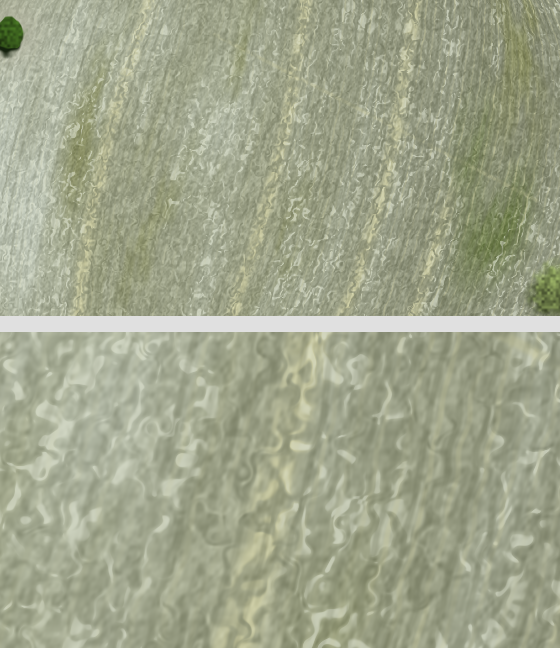
Top, the full canvas; bottom, a detail of the centre.
Give the GLSL for this texture, as a Shadertoy shader.

```glsl
// Aerial view of a stubble field: about sixty gently curving crop rows,
// warped into a row coordinate, then layered with straw flecks, pale tracks,
// olive weed patches, one tree and a bush. All variation is sine-hash noise.

const float ROW_SPACING = 0.029;
const vec3 SOIL   = vec3(0.615, 0.635, 0.535);
const vec3 CHALK  = vec3(0.77, 0.80, 0.745);
const vec3 STRAW  = vec3(0.79, 0.785, 0.61);
const vec3 OLIVE  = vec3(0.53, 0.55, 0.36);
const vec3 WEED   = vec3(0.40, 0.47, 0.25);
const vec3 FURROW = vec3(0.43, 0.45, 0.35);
const vec3 LEAF   = vec3(0.22, 0.36, 0.11);
const vec3 SHADE  = vec3(0.08, 0.13, 0.05);

float hash(vec2 p) {
    return fract(sin(dot(p, vec2(127.1, 311.7))) * 43758.5453);
}

float noise(vec2 p) {
    vec2 cell = floor(p), f = fract(p);
    f = f * f * (3.0 - 2.0 * f);
    return mix(mix(hash(cell), hash(cell + vec2(1, 0)), f.x),
               mix(hash(cell + vec2(0, 1)), hash(cell + vec2(1, 1)), f.x), f.y);
}

float fbm(vec2 p) {
    float sum = 0.0, amp = 0.5;
    for (int i = 0; i < 4; i++) {
        sum += amp * noise(p);
        p = p * 2.03 + 17.3;
        amp *= 0.5;
    }
    return sum / 0.9375;
}

// Soft elliptical patch
float blob(vec2 p, vec2 centre, vec2 radius) {
    vec2 q = (p - centre) / radius;
    return exp(-dot(q, q));
}

float segmentDistance(vec2 p, vec2 a, vec2 b) {
    vec2 ab = b - a;
    return length(p - a - ab * clamp(dot(p - a, ab) / dot(ab, ab), 0.0, 1.0));
}

// Position across the rows; p.y runs downwards from the top edge
float rowCoord(vec2 p) {
    float lean = p.y * (0.10 + 0.13 * p.y);
    float leftBow = 0.26 * p.y * (1.0 - p.y) * (1.0 - smoothstep(0.3, 0.9, p.x));
    float cornerBend = 0.16 * smoothstep(1.45, 1.8, p.x) * exp(-p.y * 6.0);
    return p.x + lean + leftBow + cornerBend;
}

// Round crown with a ragged edge, lit from the upper right
vec3 addPlant(vec3 col, vec2 p, vec2 centre, float radius, vec3 leaf, float soft) {
    vec2 q = p - centre;
    float ragged = radius * (0.82 + 0.36 * noise(p * 55.0));
    float shadow = 1.0 - smoothstep(-0.01, 0.012, length(q - vec2(-0.012, 0.018)) - ragged);
    float crown = 1.0 - smoothstep(-soft, soft, length(q) - ragged);
    float light = 0.65 + 0.6 * noise(p * 110.0) + dot(q, vec2(1.5, -3.0));
    col = mix(col, SHADE, shadow * (1.0 - smoothstep(0.004, 0.02, soft)));
    return mix(col, leaf * light, crown);
}

void mainImage(out vec4 fragColor, in vec2 fragCoord) {
    vec2 p = fragCoord / iResolution.y;
    p.y = 1.0 - p.y;
    float u = rowCoord(p);
    vec2 field = vec2(u, p.y);
    float right = smoothstep(0.7, 1.7, p.x);

    // Broad tone: chalky on the left, darker on the right
    float streak = fbm(field * vec2(14.0, 2.2));
    float chalk = 0.9 * blob(p, vec2(0.02, 0.62), vec2(0.20, 0.38))
                + 0.55 * blob(p, vec2(0.25, 0.12), vec2(0.42, 0.26))
                + 0.35 * blob(field, vec2(0.76, 0.4), vec2(0.09, 0.35));
    vec3 col = mix(SOIL, SOIL * 0.89, right);
    col = mix(col, CHALK, clamp(chalk + (streak - 0.5) * 0.9, 0.0, 0.9));

    // Olive weeds drawn out along the rows
    float olive = blob(field, vec2(0.40, 0.42), vec2(0.06, 0.30))
                + blob(field, vec2(0.62, 0.68), vec2(0.10, 0.32))
                + blob(field, vec2(0.82, 0.22), vec2(0.05, 0.24))
                + blob(field, vec2(1.07, 0.84), vec2(0.07, 0.22))
                + blob(field, vec2(1.72, 0.15), vec2(0.13, 0.30));
    float patchy = smoothstep(0.25, 0.7, fbm(field * vec2(18.0, 5.0) + 4.0));
    col = mix(col, OLIVE, clamp(olive * patchy * 0.85, 0.0, 0.8));
    float weed = blob(field, vec2(1.71, 0.72), vec2(0.10, 0.17))
               + 0.7 * blob(field, vec2(1.56, 0.45), vec2(0.05, 0.16));
    col = mix(col, WEED, clamp(weed * (0.3 + 0.7 * patchy), 0.0, 0.8));

    // Pale straw tracks following the rows, the last only at the bottom
    float tracks[4] = float[4](0.475, 0.965, 1.315, 1.535);
    float straw = 0.0;
    for (int i = 0; i < 4; i++) {
        float across = (u - tracks[i] + 0.012 * (noise(field * vec2(3.0, 9.0)) - 0.5)) / 0.022;
        float reach = i == 3 ? smoothstep(0.5, 0.75, p.y) : 1.0;
        straw += exp(-across * across) * reach;
    }

    // Curled flecks of cut straw
    vec2 curl = vec2(noise(p * 60.0), noise(p * 60.0 + 31.0)) - 0.5;
    float fleck = noise(field * vec2(130.0, 65.0) + curl * 3.0);
    float grain = noise(field * vec2(230.0, 150.0) + 9.0);
    col = mix(col, STRAW, straw * (0.2 + 0.6 * smoothstep(0.3, 0.8, fleck)));
    col += 0.14 * (fleck - 0.5) + 0.09 * (grain - 0.5);
    float litter = smoothstep(0.62, 0.88, fleck) * smoothstep(0.4, 0.65, streak + 0.15 * chalk);
    col = mix(col, vec3(0.84, 0.86, 0.79), 0.6 * litter);

    // Furrow and stubble line in every row, worn unevenly
    float row = u / ROW_SPACING + 0.25 * (noise(field * vec2(20.0, 35.0)) - 0.5);
    float id = floor(row), f = fract(row);
    float wear = noise(vec2(id * 7.3, p.y * 9.0)) * (0.5 + 0.5 * hash(vec2(id, 3.0)));
    float furrow = 1.0 - smoothstep(0.04, 0.20, abs(f - 0.3));
    float stubble = 1.0 - smoothstep(0.03, 0.16, abs(f - 0.68));
    col = mix(col, FURROW, furrow * (0.12 + 0.45 * wear) * mix(0.65, 1.0, right));
    col = mix(col, STRAW, stubble * (0.06 + 0.6 * wear * fleck) * mix(0.5, 1.3, right));

    // Faint wheel mark crossing the rows
    float mark = segmentDistance(p, vec2(0.68, 0.11), vec2(1.70, 0.635));
    col = mix(col, STRAW, 0.45 * fleck * (1.0 - smoothstep(0.002, 0.009, mark)));

    // Bare ground around the tree, then the plants
    col = mix(col, vec3(0.70, 0.70, 0.62), 0.7 * blob(p, vec2(0.04, 0.10), vec2(0.085, 0.10)));
    col = addPlant(col, p, vec2(0.032, 0.105), 0.049, LEAF, 0.004);
    col = addPlant(col, p, vec2(1.765, 0.92), 0.085, vec3(0.47, 0.54, 0.31), 0.03);

    fragColor = vec4(clamp(col, 0.0, 1.0), 1.0);
}
```
